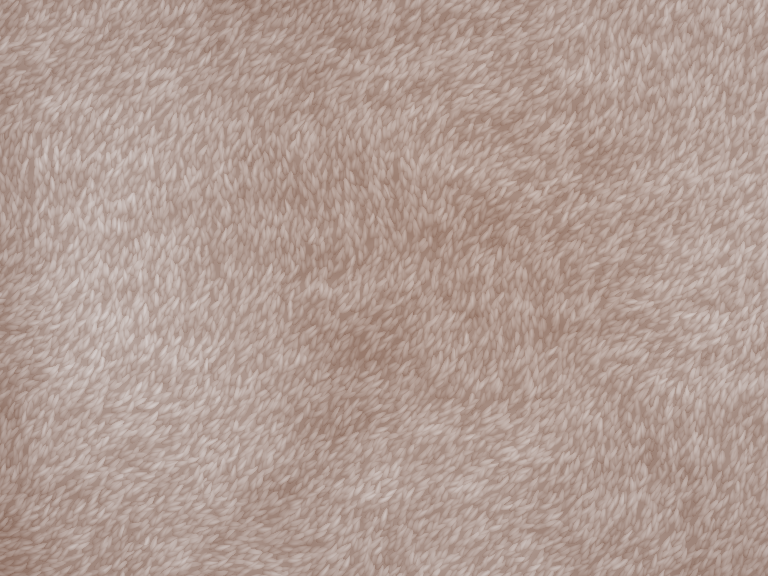
Write a Shadertoy shader that draws this texture.

```glsl
// Soft plush fleece: short overlapping tufts on a jittered grid, each a
// small dome leaning along a slowly turning nap. Wavy pile ridges and broad
// folds of light vary the tone, which then picks a colour from a beige ramp.

#define CELL 0.0115          // tuft spacing, in canvas heights
#define TUFT_WIDTH 0.0050    // half width of a tuft
#define TUFT_LENGTH 0.0135   // half length of a tuft
#define PILE_CONTRAST 0.58   // depth of the gaps between tufts
#define TUFT_VARIETY 0.42    // tone difference from tuft to tuft
#define TIP_LIGHT 0.12       // brightening toward the tips
#define RIDGE_CONTRAST 0.40  // strength of the wavy pile ridges
#define BLEND 14.0           // sharpness where tufts overlap
#define SHADOW_COLOR vec3(0.600, 0.490, 0.440)
#define LIGHT_COLOR vec3(0.770, 0.720, 0.700)

float hash(vec2 p) {
    return fract(sin(dot(p, vec2(127.1, 311.7))) * 43758.5453);
}

float noise(vec2 p) {
    vec2 i = floor(p), f = fract(p);
    f = f * f * (3.0 - 2.0 * f);
    float low = mix(hash(i), hash(i + vec2(1, 0)), f.x);
    float high = mix(hash(i + vec2(0, 1)), hash(i + vec2(1, 1)), f.x);
    return mix(low, high, f.y);
}

float fbm(vec2 p) {
    return 0.55 * noise(p) + 0.30 * noise(p * 2.1 + 7.3) + 0.15 * noise(p * 4.3 + 3.1);
}

// Soft round patch of light, 1 at its centre
float patchAt(vec2 q, vec2 centre, vec2 radius) {
    vec2 d = (q - centre) / radius;
    return exp(-dot(d, d));
}

float segmentDistance(vec2 q, vec2 a, vec2 b) {
    vec2 d = b - a;
    return length(q - a - d * clamp(dot(q - a, d) / dot(d, d), 0.0, 1.0));
}

// Broad light and folds of the cloth; q runs from 0 to 1 on both axes
float foldLight(vec2 q) {
    float light = 0.50;
    light += 0.26 * patchAt(q, vec2(0.14, 0.55), vec2(0.15, 0.36));
    light += 0.17 * patchAt(q, vec2(0.24, 0.22), vec2(0.14, 0.22));
    light += 0.10 * patchAt(q, vec2(0.58, 0.16), vec2(0.11, 0.22));
    light += 0.16 * patchAt(q, vec2(1.00, 0.65), vec2(0.18, 0.40));
    light -= 0.10 * patchAt(q, vec2(0.56, 0.60), vec2(0.20, 0.28));
    light -= 0.30 * patchAt(q, vec2(0.00, 0.35), vec2(0.05, 0.45));
    light -= 0.25 * patchAt(q, vec2(0.00, 0.00), vec2(0.22, 0.16));
    light -= 0.12 * patchAt(q, vec2(0.95, 0.00), vec2(0.30, 0.22));
    light -= 0.14 * patchAt(q, vec2(0.25, 1.02), vec2(0.40, 0.12));
    float fold = segmentDistance(q, vec2(0.48, 0.38), vec2(0.31, 0.02)) / 0.055;
    return light - 0.19 * exp(-fold * fold);
}

// Lean of the nap away from upright, toward the right
float napAngle(vec2 p) {
    float sweep = 0.45 * (1.0 - smoothstep(0.2, 0.9, length(p * vec2(0.9, 1.1))));
    return 0.45 + sweep + 1.3 * (noise(p * 4.5 + 11.0) - 0.5);
}

// Returns the pile height in x and the tone of the topmost tufts in y
vec2 tufts(vec2 p) {
    vec2 home = floor(p / CELL);
    float nap = napAngle(p);
    float total = 0.0, toneSum = 0.0;
    for (int y = -2; y <= 2; y++) {
        for (int x = -2; x <= 2; x++) {
            vec2 id = home + vec2(x, y);
            float rnd = hash(id + 5.7);
            vec2 centre = (id + vec2(hash(id), hash(id + 31.4))) * CELL;
            float angle = nap + 0.9 * (hash(id + 17.9) - 0.5);
            vec2 axis = vec2(sin(angle), cos(angle));
            vec2 d = p - centre;
            float along = dot(d, axis) / (TUFT_LENGTH * (0.75 + 0.4 * rnd));
            float across = dot(d, vec2(axis.y, -axis.x)) / TUFT_WIDTH;
            across += 0.35 * along * along * (rnd - 0.5);
            across *= 1.0 + 0.3 * along;
            float dome = max(0.0, 1.0 - along * along - across * across);
            float weight = exp(BLEND * dome * (0.6 + 0.4 * hash(id + 43.2))) - 1.0;
            float strands = 0.05 * sin(across * 5.0 + rnd * 40.0);
            float tone = TUFT_VARIETY * (rnd - 0.5) + TIP_LIGHT * along + strands;
            total += weight;
            toneSum += weight * tone;
        }
    }
    return vec2(log(1.0 + total) / BLEND, toneSum / (total + 0.5));
}

void mainImage(out vec4 fragColor, in vec2 fragCoord) {
    vec2 q = fragCoord / iResolution.xy;
    vec2 p = fragCoord / iResolution.y;

    // Wavy rows where the pile parts
    vec2 bend = 0.03 * vec2(noise(p * 9.0), noise(p * 9.0 + 23.0));
    float ridge = fbm((p + bend) * vec2(13.0, 31.0)) - 0.5;

    vec2 pile = tufts(p + 0.15 * bend);
    float light = foldLight(q) + 0.22 * (fbm(p * 4.0 + 2.0) - 0.5);
    float tone = light + PILE_CONTRAST * (pile.x - 0.43) + pile.y + RIDGE_CONTRAST * ridge;

    // Beige ramp, slightly warmer right of the middle
    vec3 color = mix(SHADOW_COLOR, LIGHT_COLOR, clamp(tone, -0.35, 1.3));
    float warmth = patchAt(q, vec2(0.62, 0.60), vec2(0.35, 0.45)) - 0.4;
    color += warmth * vec3(0.010, -0.002, -0.012);
    fragColor = vec4(color, 1.0);
}
```
